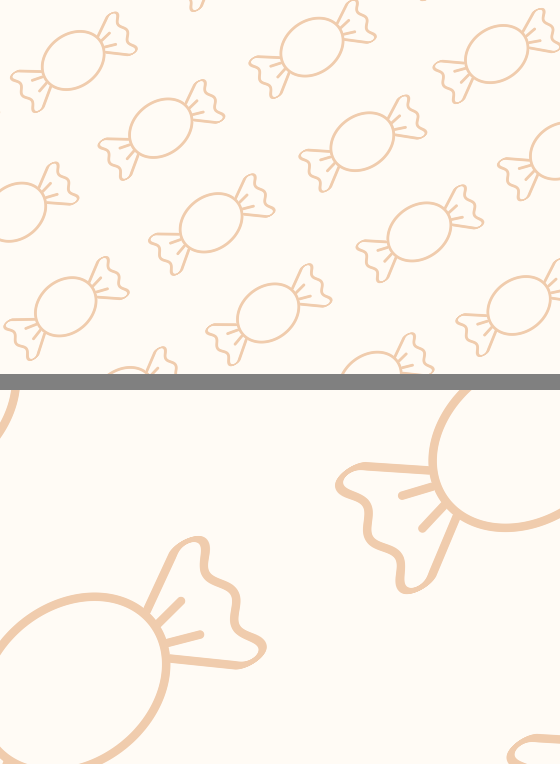
Top: the whole. Bottom: its middle third, enlarged.
Give the GLSL for this pattern, as a WebGL 2 fragment shader.

```glsl
#version 300 es
precision highp float;
// Outlined wrapped sweets scattered on cream paper, all leaning the same way.
// Curved diagonal chains place them; each is a stroked ellipse with two
// wavy-ended wrapper wings, folded from one wing distance function.

uniform vec2 u_resolution;
out vec4 fragColor;

float hash(vec2 p) {
    return fract(sin(dot(p, vec2(127.1, 311.7))) * 43758.5453);
}

vec2 rotate(vec2 p, float angle) {
    float c = cos(angle), s = sin(angle);
    return vec2(c * p.x + s * p.y, c * p.y - s * p.x);
}

float segment(vec2 p, vec2 a, vec2 b) {
    vec2 ab = b - a;
    return length(p - a - ab * clamp(dot(p - a, ab) / dot(ab, ab), 0.0, 1.0));
}

// Approximate signed distance to an ellipse
float ellipse(vec2 p, vec2 radii) {
    float f = max(length(p / radii), 0.01);
    return f * (f - 1.0) / max(length(p / (radii * radii)), 0.0002);
}

// Signed distance to a wing along +x: flared sides, scalloped end, round tips
float wing(vec2 p) {
    float side = dot(p - vec2(44.0, 11.4), vec2(-0.581, 0.814));
    float slope = 0.78 * sin(p.y * 0.224);
    float cap = (p.x - 81.0 - 3.5 * cos(p.y * 0.224)) / sqrt(1.0 + slope * slope);
    vec2 h = max(vec2(side, cap) + 15.0, 0.0);
    float g = length(h);
    vec2 n = h / max(g, 0.001);
    // Divide by the gradient so that the stroke keeps its width at the tips
    return g > 0.0 ? (g - 15.0) / sqrt(1.0 - 1.162 * n.x * n.y) : max(side, cap);
}

// Distance to the centre line of the whole sweet
float sweet(vec2 p, float tilt, float stretch) {
    float body = ellipse(rotate(p, tilt + 0.1), vec2(44.4 + stretch, 36.0));
    vec2 q = rotate(p, tilt);
    q = q.x < 0.0 ? rotate(-q, 0.045) : rotate(q, -0.045);
    q.y = abs(q.y);
    float wrapper = min(abs(wing(q)), segment(q, vec2(43.0, 3.8), vec2(61.5, 8.8)));
    return min(abs(body), max(wrapper, -body));
}

// Centre of sweet number t on a chain, on a sheet 512 units high
vec2 sweetCentre(float t, float chain) {
    vec2 c = vec2(496.0, 318.0) + chain * vec2(203.0, 113.0)
           + t * vec2(65.3, -129.3) + t * t * vec2(4.6, 3.0) + t * t * t * vec2(8.2, 2.8);
    // The right chain bends; the left middle one drifts at its ends
    if (chain > 0.5) c += vec2(-19.0, 7.0) - t * vec2(7.0, 10.0) + t * t * vec2(17.0, 1.0);
    if (chain == -1.0) {
        float end = max(abs(t) - 1.0, 0.0);
        c += vec2(-4.0, 2.0) + end * (vec2(-4.0, -9.5) + t * vec2(3.5, 8.25));
    }
    return c;
}

void main() {
    float unit = 512.0 / u_resolution.y;
    vec2 p = gl_FragCoord.xy * unit;

    float d = 1000.0;
    for (int i = -2; i <= 1; i++) {
        for (int j = -2; j <= 2; j++) {
            vec2 id = vec2(j, i);
            float tilt = 0.524 - 0.03 * id.y + 0.03 * (hash(id) - 0.5);
            d = min(d, sweet(p - sweetCentre(id.x, id.y), tilt, 2.0 * hash(id + 7.0)));
        }
    }

    vec3 paper = vec3(1.0, 0.984, 0.961);
    vec3 caramel = vec3(0.94, 0.80, 0.68);
    float ink = 1.0 - smoothstep(-0.6 * unit, 0.6 * unit, d - 1.95);
    fragColor = vec4(mix(paper, caramel, ink), 1.0);
}
```
